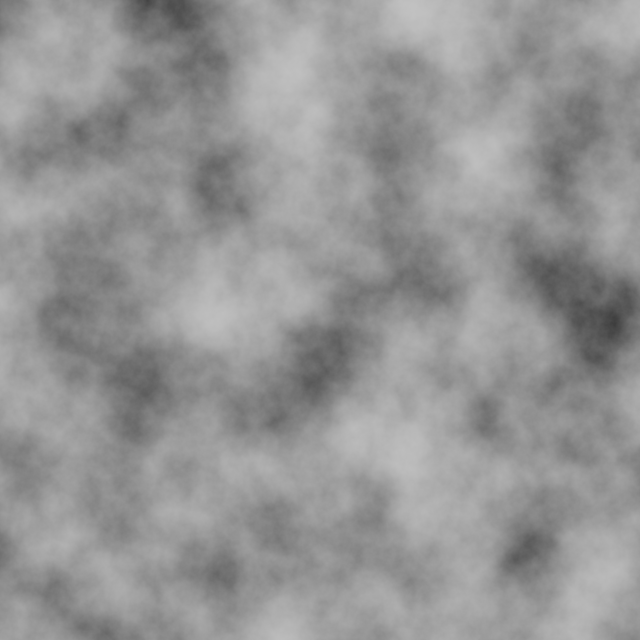
This texture is drawn by a WebGL 1 fragment shader. Its source:

```glsl
precision highp float;

// Soft grey cloud cover: fractal gradient noise, each octave rotated
// to hide the lattice, then mapped to a grey tone with a gentle
// shoulder so that bright areas stay flatter than the dark hollows.

uniform vec2 u_resolution;

const int OCTAVES = 7;
const float BASE_CELLS = 4.6;    // lattice cells across the canvas
const float GAIN = 0.52;         // amplitude ratio between octaves
const float LACUNARITY = 2.03;   // frequency ratio between octaves
const float MEAN_GREY = 0.585;
const float CONTRAST = 0.33;
const float SHOULDER = 0.14;     // compresses the highlights
const float TAU = 6.2831853;

float hash(vec2 p) {
  vec3 q = fract(p.xyx * vec3(0.1031, 0.1030, 0.0973));
  q += dot(q, q.yzx + 33.33);
  return fract((q.x + q.y) * q.z);
}

// Dot product of a random unit gradient with the offset to its corner.
float cornerSlope(vec2 cell, vec2 offset) {
  float angle = TAU * hash(cell);
  return dot(vec2(cos(angle), sin(angle)), offset);
}

float gradientNoise(vec2 p) {
  vec2 cell = floor(p);
  vec2 f = p - cell;
  vec2 fade = f * f * f * (f * (f * 6.0 - 15.0) + 10.0);
  vec2 right = vec2(1.0, 0.0);
  vec2 up = vec2(0.0, 1.0);
  float bottom = mix(cornerSlope(cell, f),
                     cornerSlope(cell + right, f - right), fade.x);
  float top = mix(cornerSlope(cell + up, f - up),
                  cornerSlope(cell + 1.0, f - 1.0), fade.x);
  return mix(bottom, top, fade.y);
}

// Sum of octaves, turned and shifted at every step.
float cloudNoise(vec2 p, float gain, float lacunarity) {
  mat2 turn = mat2(0.8, 0.6, -0.6, 0.8);
  float sum = 0.0;
  float amplitude = 1.0;
  for (int i = 0; i < OCTAVES; i++) {
    sum += amplitude * gradientNoise(p);
    p = turn * p * lacunarity + vec2(17.3, 41.7);
    amplitude *= gain;
  }
  return sum;
}

float greyTone(float density, float mean, float contrast, float shoulder) {
  return mean + contrast * density - shoulder * density * density;
}

void main() {
  vec2 uv = gl_FragCoord.xy / min(u_resolution.x, u_resolution.y);
  float density = cloudNoise(uv * BASE_CELLS + vec2(63.4, 28.1), GAIN, LACUNARITY);
  float grey = greyTone(density, MEAN_GREY, CONTRAST, SHOULDER);
  gl_FragColor = vec4(vec3(clamp(grey, 0.0, 1.0)), 1.0);
}
```
